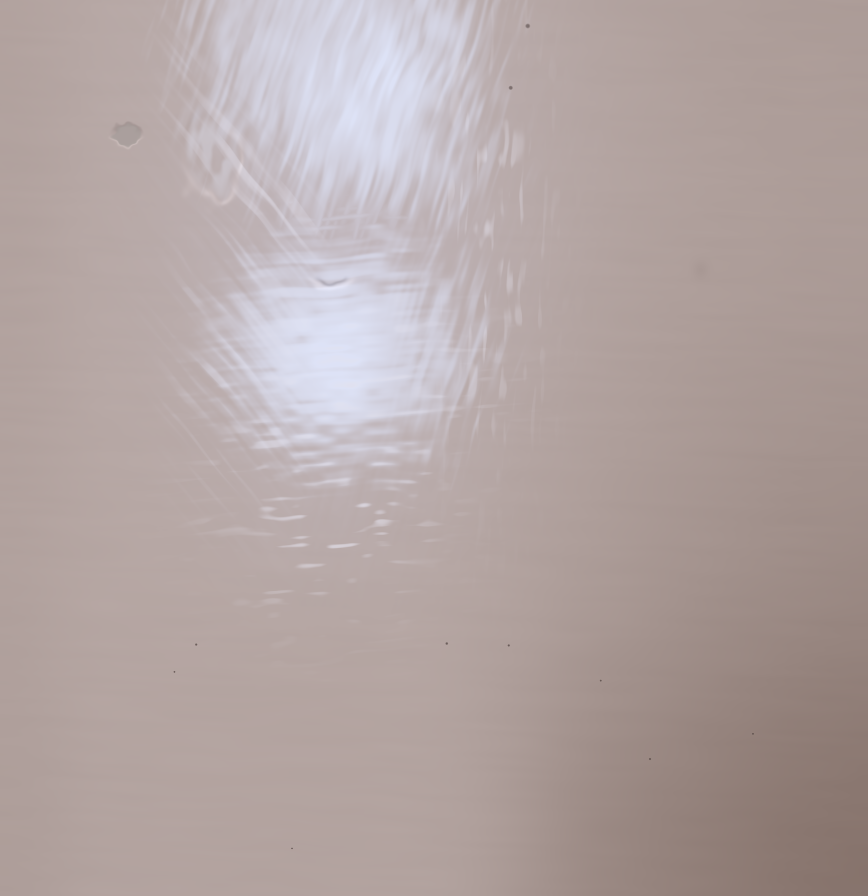
This texture is drawn by a Shadertoy shader. Its source:

```glsl
float hash(vec2 p) {
    vec3 q = fract(vec3(p.xyx) * 0.1031);
    q += dot(q, q.yzx + 33.33);
    return fract((q.x + q.y) * q.z);
}

float noise(vec2 p) {
    vec2 cell = floor(p), f = fract(p);
    f = f * f * (3.0 - 2.0 * f);
    float low = mix(hash(cell), hash(cell + vec2(1, 0)), f.x);
    float high = mix(hash(cell + vec2(0, 1)), hash(cell + vec2(1, 1)), f.x);
    return mix(low, high, f.y);
}

// Stretched noise running along the given angle, slightly bent
float strokes(vec2 p, float angle, vec2 freq) {
    vec2 dir = vec2(cos(angle), sin(angle));
    vec2 q = vec2(dot(p, dir), dir.x * p.y - dir.y * p.x);
    q.y += 0.006 * noise(p * 19.0 + 7.0);
    q = q * freq + 300.0;
    return 0.55 * noise(q) + 0.45 * noise(q * vec2(2.3, 0.57) + 41.0);
}

float fall(float from, float to, float v) {
    return 1.0 - smoothstep(from, to, v);
}

float blob(vec2 p, vec2 center, vec2 radius) {
    vec2 q = (p - center) / radius;
    return exp(-dot(q, q));
}

float boxDistance(vec2 p, vec2 center, vec2 halfSize, float corner) {
    vec2 q = abs(p - center) - halfSize + corner;
    return length(max(q, 0.0)) + min(max(q.x, q.y), 0.0) - corner;
}

// Wobbly unit-radius distance for chips and dents
float dentRadius(vec2 p, vec2 center, vec2 radius, float wobble) {
    vec2 q = (p - center) / radius;
    return length(q) + wobble * (noise(q * 2.2 + center * 90.0 + 20.0) - 0.5);
}

float rim(float r, float width) {
    return exp(-pow((r - 1.0) / width, 2.0));
}

vec3 wallColor(vec2 p) {
    float right = smoothstep(0.42, 1.0, p.x);
    float shade = 0.22 * right + 0.50 * right * fall(0.10, 0.82, p.y);
    shade += 0.24 * smoothstep(0.50, 0.68, p.x) * fall(0.0, 0.40, p.y);
    shade += 0.08 * fall(0.0, 0.5, p.y) + 0.10 * fall(0.0, 0.13, p.x);
    return mix(vec3(0.714, 0.654, 0.640), vec3(0.535, 0.460, 0.432), shade);
}

// Soft-edged dark dust, scattered by hash
float dust(vec2 p) {
    float sum = 0.0;
    for (int i = 0; i < 8; i++) {
        float id = float(i) * 5.0 + 2.0;
        float x = (float(i) + 1.0 + hash(vec2(id, 2.0))) / 10.0;
        vec2 spot = vec2(x, 0.04 + 0.4 * hash(vec2(id, 9.0)));
        float size = mix(0.0008, 0.0014, hash(vec2(id, 5.0)));
        sum += fall(size * 0.3, size * 1.8, length(p - spot));
    }
    return min(sum, 1.0);
}

void mainImage(out vec4 fragColor, in vec2 fragCoord) {
    vec2 p = fragCoord / iResolution.y;
    vec3 color = wallColor(p);

    // Brush directions
    float level = strokes(p, 0.07, vec2(24.0, 210.0));
    float steep = strokes(p, 1.26, vec2(17.0, 230.0));
    float diagonal = strokes(p, -0.89, vec2(10.0, 230.0));
    float upright = strokes(p, 1.52, vec2(22.0, 230.0));
    float clouds = noise(p * 23.0 + 60.0);
    color += 0.012 * (strokes(p, -0.04, vec2(9.0, 150.0)) - 0.5);

    // Wide haze around the reflections
    float haze = 0.42 * blob(p, vec2(0.39, 0.87), vec2(0.20, 0.25));
    haze += 0.40 * blob(p, vec2(0.38, 0.62), vec2(0.16, 0.17));
    haze += 0.10 * blob(p, vec2(0.36, 0.43), vec2(0.13, 0.11));
    haze *= 0.75 + 0.50 * mix(diagonal, steep, smoothstep(0.25, 0.42, p.x));
    color = mix(color, vec3(0.785, 0.760, 0.810), min(haze, 0.85));

    // Upper reflection, cut by a diagonal brush edge
    float slant = dot(p - vec2(0.205, 0.905), vec2(0.775, 0.634));
    float upperShape = boxDistance(p, vec2(0.375, 0.94), vec2(0.155, 0.178), 0.08);
    upperShape = max(upperShape, -slant);
    float upper = smoothstep(-0.045, 0.075, -upperShape + 0.11 * (steep - 0.5));
    upper *= 0.46 + 0.38 * blob(p, vec2(0.41, 0.90), vec2(0.11, 0.12));
    upper *= 0.55 + 0.60 * steep + 0.25 * clouds;

    // Lower reflection, broken by level strokes
    vec2 lowerOffset = (p - vec2(0.385, 0.612)) / vec2(0.142, 0.136);
    float lowerGrain = mix(level, steep, smoothstep(0.42, 0.52, p.x));
    lowerGrain = mix(lowerGrain, diagonal, 0.6 * fall(0.26, 0.37, p.x));
    float lower = smoothstep(-0.30, 0.52, 1.0 - length(lowerOffset) + 0.9 * (lowerGrain - 0.5));
    lower *= 0.50 + 0.52 * blob(p, vec2(0.370, 0.602), vec2(0.075, 0.085));
    lower *= 0.74 + 0.40 * lowerGrain + 0.12 * clouds;

    float gloss = clamp(max(upper, lower), 0.0, 1.0);
    color = mix(color, vec3(0.868, 0.888, 0.965), gloss);

    // Thin glints in the paint ridges
    float tail = blob(p, vec2(0.365, 0.43), vec2(0.10, 0.10));
    float glint = 0.80 * tail * smoothstep(0.62, 0.86, level);
    glint += 0.45 * blob(p, vec2(0.42, 0.58), vec2(0.12, 0.08)) * smoothstep(0.62, 0.86, level);
    float side = blob(p, vec2(0.545, 0.75), vec2(0.055, 0.22));
    glint += 0.50 * side * smoothstep(0.60, 0.85, upright);
    float edge = exp(-pow((slant + 0.012) / 0.032, 2.0));
    edge *= smoothstep(0.16, 0.23, p.x) * fall(0.33, 0.40, p.x) * smoothstep(0.69, 0.77, p.y);
    glint += 0.45 * edge * smoothstep(0.50, 0.80, diagonal);
    glint += 0.32 * blob(p, vec2(0.27, 0.60), vec2(0.06, 0.13)) * smoothstep(0.60, 0.85, diagonal);
    color = mix(color, vec3(0.89, 0.88, 0.92), min(glint, 0.85));

    // Large dent, small chip and crescent
    vec2 dentCenter = vec2(0.234, 0.822);
    float dent = dentRadius(p, dentCenter, vec2(0.034, 0.046), 0.5);
    float crumple = noise(p * vec2(95.0, 65.0) + 12.0);
    color = mix(color, vec3(0.80, 0.78, 0.81), 0.75 * fall(0.6, 1.0, dent) * smoothstep(0.25, 0.7, crumple));
    float dentLight = dot(p - dentCenter, vec2(5.0, -6.0));
    color += rim(dent, 0.10) * (0.03 + 0.12 * dentLight) * (0.4 + crumple);
    float chip = dentRadius(p, vec2(0.141, 0.849), vec2(0.015, 0.012), 0.5);
    color = mix(color, vec3(0.665, 0.625, 0.615), fall(0.80, 1.05, chip));
    color += rim(chip, 0.16) * clamp((0.849 - p.y) * 10.0, -0.06, 0.06);
    float crescent = dentRadius(p, vec2(0.371, 0.692), vec2(0.025, 0.014), 0.3);
    float below = fall(0.684, 0.694, p.y);
    color += below * (0.06 * rim(crescent, 0.18) - 0.10 * rim(crescent + 0.35, 0.16));

    // Dust and two flecks near the top
    float flecks = dust(p);
    flecks += 0.8 * fall(0.001, 0.0035, length(p - vec2(0.589, 0.971)));
    flecks += 0.8 * fall(0.001, 0.003, length(p - vec2(0.570, 0.902)));
    color = mix(color, vec3(0.30, 0.25, 0.24), 0.70 * min(flecks, 1.0));
    color -= 0.025 * blob(p, vec2(0.782, 0.699), vec2(0.009, 0.010));

    fragColor = vec4(clamp(color, 0.0, 1.0), 1.0);
}
```
